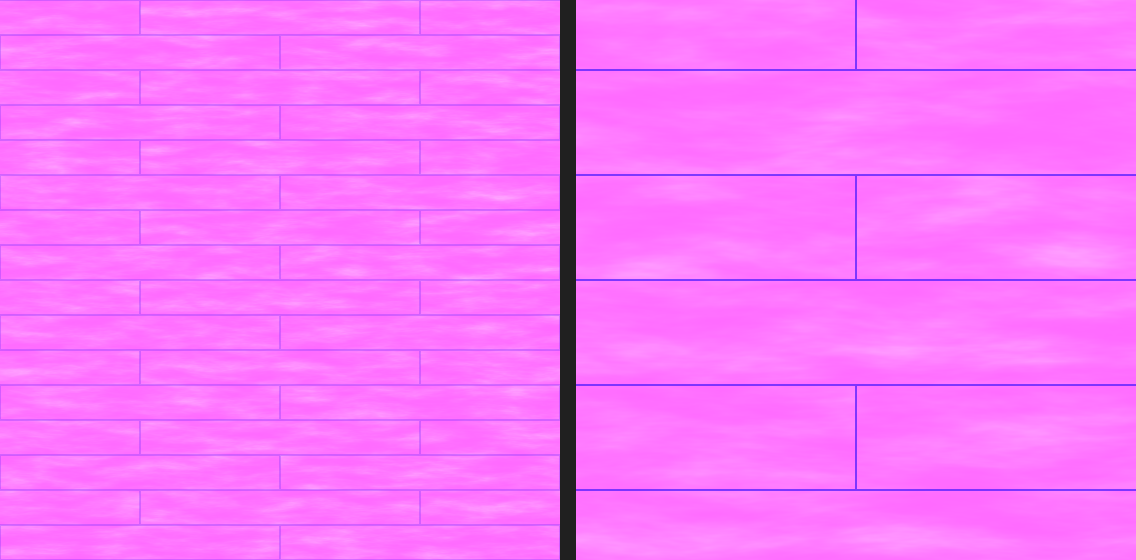
Left, the full canvas; right, a detail of the centre.
A Shadertoy shader for this texture map:

```glsl
float hash(vec2 p) {
    return fract(sin(dot(p, vec2(127.1, 311.7))) * 43758.5);
}

vec2 latticeGradient(vec2 cell) {
    float angle = 6.2832 * hash(cell);
    return vec2(cos(angle), sin(angle));
}

float gradientNoise(vec2 p) {
    vec2 i = floor(p), f = fract(p);
    vec2 u = f * f * f * (f * (f * 6.0 - 15.0) + 10.0);
    vec2 e = vec2(0.0, 1.0);
    float low = mix(dot(latticeGradient(i), f),
                    dot(latticeGradient(i + e.yx), f - e.yx), u.x);
    float high = mix(dot(latticeGradient(i + e), f - e),
                     dot(latticeGradient(i + e.yy), f - e.yy), u.x);
    return mix(low, high, u.y);
}

// Layered noise, each octave shifted to hide the lattice
float fbm(vec2 p) {
    float sum = 0.0, amplitude = 0.55;
    for (int octave = 0; octave < 5; octave++) {
        sum += amplitude * gradientNoise(p);
        p = p * 2.03 + vec2(17.3, 9.7);
        amplitude *= 0.56;
    }
    return sum;
}

// Share of a pixel covered by a thin line at the given distance
vec2 lineCoverage(vec2 dist, float halfWidth, vec2 pixel) {
    vec2 upper = min(dist + 0.5 * pixel, vec2(halfWidth));
    vec2 lower = max(dist - 0.5 * pixel, vec2(-halfWidth));
    return clamp((upper - lower) / pixel, 0.0, 1.0);
}

void mainImage(out vec4 fragColor, in vec2 fragCoord) {
    vec2 uv = fragCoord / iResolution.xy;
    vec2 planks = vec2(2.0, 16.0);

    // Running bond: every other row shifts by half a plank
    vec2 grid = uv * planks;
    grid.x += 0.5 * mod(floor(grid.y), 2.0);
    vec2 plankId = floor(grid);
    plankId.x = mod(plankId.x, planks.x);
    vec2 local = fract(grid);

    // Stretched grain, seeded separately for each plank
    vec2 seed = 60.0 * vec2(hash(plankId + 3.1), hash(plankId + 8.6));
    vec2 grainPos = local / planks * vec2(8.0, 40.0) + seed;
    grainPos.y += 0.3 * gradientNoise(grainPos * vec2(0.9, 0.4) + 5.0);
    float grain = fbm(grainPos);
    float green = 0.465 + 0.22 * grain + 0.25 * grain * grain;
    vec3 color = vec3(1.0, clamp(green, 0.39, 0.64), 1.0);

    // Hairline seams around each plank
    vec2 edgeDist = (0.5 - abs(local - 0.5)) / planks;
    vec2 seam = lineCoverage(edgeDist, 0.00042, 1.0 / iResolution.xy);
    color = mix(color, vec3(0.28, 0.1, 1.0), max(seam.x, seam.y));

    fragColor = vec4(color, 1.0);
}
```
